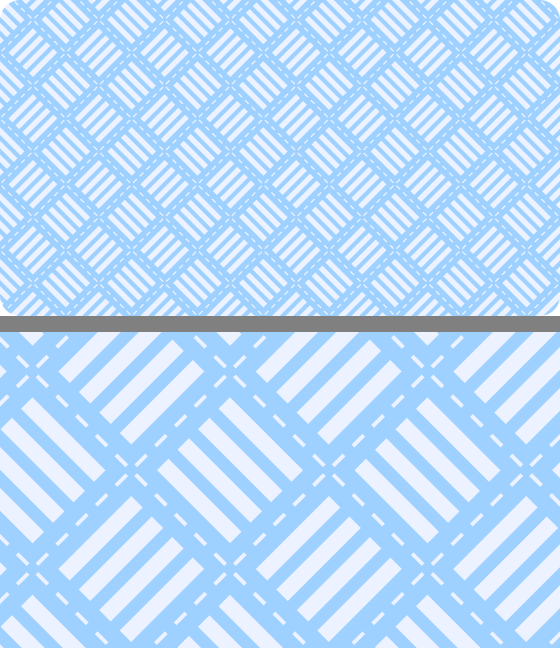
Top: the whole. Bottom: its middle third, enlarged.
Reproduce this pattern procedurally as a WebGL 2 fragment shader.

```glsl
#version 300 es
precision highp float;

uniform vec2 u_resolution;
out vec4 fragColor;

#define REPEATS_DOWN 4.8
#define STRIPES 4.0
#define STRIPE_PITCH 0.2075
#define STRIPE_SIZE vec2(0.74, 0.116)
#define DASHES 5.0
#define DASH_SIZE vec2(0.11, 0.028)
#define CORNER_RADIUS 0.065
#define BLUE vec3(0.62, 0.82, 1.0)
#define PALE vec3(0.925, 0.95, 1.0)
#define OUTSIDE vec3(1.0)

float boxDistance(vec2 p, vec2 halfSize) {
    vec2 d = abs(p) - halfSize;
    return length(max(d, 0.0)) + min(max(d.x, d.y), 0.0);
}

// Coverage of a box, exact for edges along the axes
float boxCoverage(vec2 p, vec2 size, float pixel) {
    vec2 c = clamp((0.5 * size - abs(p)) / pixel + 0.5, 0.0, 1.0);
    return c.x * c.y * min(1.0, size.y / pixel);
}

// Parallel bars along x, centred on the origin
float stripes(vec2 p, float pixel) {
    float middle = 0.5 * (STRIPES - 1.0);
    float index = clamp(floor(p.y / STRIPE_PITCH + middle + 0.5), 0.0, STRIPES - 1.0);
    p.y -= (index - middle) * STRIPE_PITCH;
    return boxCoverage(p, STRIPE_SIZE, pixel);
}

// Row of stitches along one cell side
float stitches(float along, float across, float pixel) {
    float local = (fract(along * DASHES) - 0.5) / DASHES;
    return boxCoverage(vec2(local, across), DASH_SIZE, pixel);
}

void main() {
    vec2 canvas = gl_FragCoord.xy / u_resolution.y;
    vec2 tile = canvas * REPEATS_DOWN;

    // Square cells turned by 45 degrees
    vec2 diagonal = vec2(tile.x + tile.y, tile.y - tile.x);
    vec2 cell = floor(diagonal);
    vec2 local = diagonal - cell - 0.5;
    float pixel = REPEATS_DOWN * sqrt(2.0) / u_resolution.y;

    // Stripe direction alternates like a checkerboard
    bool rising = mod(cell.x + cell.y, 2.0) > 0.5;
    float ink = stripes(rising ? local : local.yx, pixel);

    // Stitched seams between the cells
    vec2 seam = 0.5 - abs(local);
    ink = max(ink, stitches(diagonal.x, seam.y, pixel));
    ink = max(ink, stitches(diagonal.y, seam.x, pixel));
    vec3 color = mix(BLUE, PALE, ink);

    // Rounded canvas corners
    vec2 halfCanvas = 0.5 * u_resolution / u_resolution.y;
    float edge = boxDistance(canvas - halfCanvas, halfCanvas - CORNER_RADIUS) - CORNER_RADIUS;
    color = mix(color, OUTSIDE, clamp(edge * u_resolution.y + 0.5, 0.0, 1.0));

    fragColor = vec4(color, 1.0);
}
```
